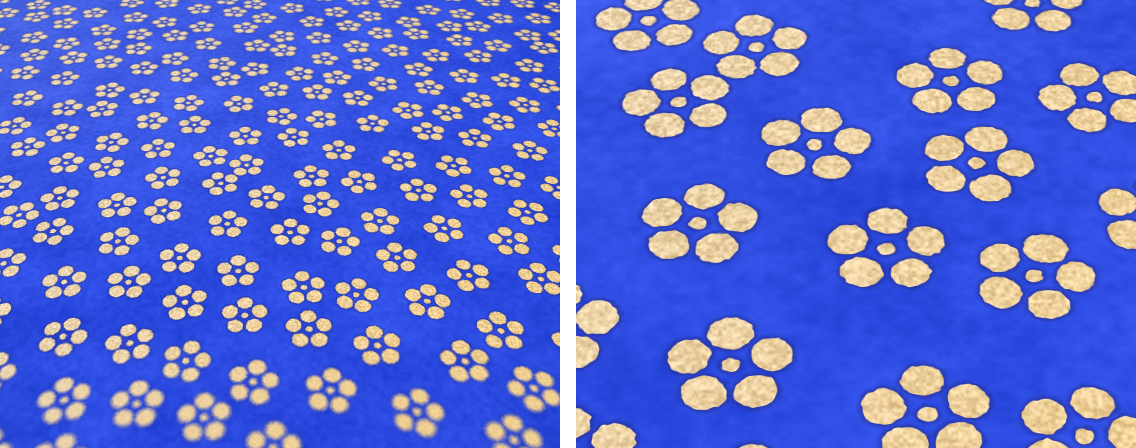
Left, the full canvas; right, a detail of the centre.
Give the GLSL for this pattern, as a WebGL 2 fragment shader.

```glsl
#version 300 es
precision highp float;
// Gold five-petal blossoms scattered on blue paper that recedes from the viewer.
// Each pixel is projected onto the paper plane, measured in blossom widths; a
// staggered, jittered grid places the blossoms, and blur grows away from focus.
uniform vec2 u_resolution;
out vec4 outColor;

vec2 hash2(vec2 p) {
    vec3 h = fract(p.xyx * vec3(0.1031, 0.1030, 0.0973));
    h += dot(h, h.yzx + 33.33);
    return fract((h.xx + h.yz) * h.zy);
}

float noise(vec2 p) {
    vec2 i = floor(p), f = fract(p);
    f = f * f * (3.0 - 2.0 * f);
    float low = mix(hash2(i).x, hash2(i + vec2(1, 0)).x, f.x);
    float high = mix(hash2(i + vec2(0, 1)).x, hash2(i + vec2(1, 1)).x, f.x);
    return mix(low, high, f.y);
}

float fbm(vec2 p) {
    float sum = 0.0, gain = 0.5;
    for (int k = 0; k < 4; k++) {
        sum += gain * noise(p);
        p = p * 2.03 + 17.1;
        gain *= 0.5;
    }
    return sum;
}

// Signed distance to five round petals around a small centre dot.
float blossom(vec2 p, float spin, vec2 seed) {
    float sector = 6.2831853 / 5.0;
    float angle = atan(p.x, p.y) + spin + 0.5 * sector;
    float petal = mod(floor(angle / sector), 5.0);
    float folded = mod(angle, sector) - 0.5 * sector;
    vec2 q = length(p) * vec2(sin(folded), cos(folded));
    float size = 0.162 + 0.016 * (hash2(seed + petal * 7.3).x - 0.5);
    float petals = length((q - vec2(0.0, 0.328)) * vec2(0.95, 1.03)) - size;
    return min(petals, length(p) - 0.07);
}

// Distance to the nearest blossom of the tilted, staggered grid.
float scatter(vec2 ground) {
    float tilt = 0.27;
    vec2 cell = vec2(1.46, 1.28);
    vec2 q = mat2(cos(tilt), sin(tilt), -sin(tilt), cos(tilt)) * ground;
    float row = floor(q.y / cell.y), nearest = 9.0;
    for (int j = -1; j <= 1; j++) {
        float r = row + float(j);
        float shift = 0.5 * mod(r, 2.0);
        float column = floor(q.x / cell.x - shift);
        for (int i = -1; i <= 1; i++) {
            vec2 id = vec2(column + float(i), r);
            vec2 jitter = (hash2(id + 61.7) - 0.5) * 0.46;
            vec2 centre = (id + vec2(shift + 0.5, 0.5)) * cell + jitter;
            float spin = tilt + 0.7 * (hash2(id + 140.3).x - 0.5);
            nearest = min(nearest, blossom(q - centre, spin, id + 90.0));
        }
    }
    return nearest;
}

void main() {
    vec2 p = gl_FragCoord.xy / u_resolution.y;
    float across = p.x - 0.5 * u_resolution.x / u_resolution.y;

    // Perspective: the horizon lies above the canvas.
    float depth = 1.733 - p.y;
    float width = 0.0744 * depth;
    float squash = 0.56 * depth;
    vec2 ground = vec2(across / width, 24.2 / depth);

    // Edge softness in blossom widths: pixel size plus depth of field.
    float defocus = 0.0075 * smoothstep(0.3, 0.0, p.y) + 0.0016 * smoothstep(0.55, 1.0, p.y);
    float soft = (0.9 / u_resolution.y + defocus) / (width * sqrt(squash));
    float focus = 1.0 - smoothstep(0.0, 0.005, defocus);

    // Blue paper: cloudy mottling, fine grain, paler far left.
    float cloud = fbm(ground * 0.9 + 40.0) - 0.47;
    float grain = fbm(ground * 9.0 + 80.0) - 0.47;
    vec3 blue = vec3(0.175, 0.295, 0.885);
    blue += vec3(0.10, 0.11, 0.13) * cloud + vec3(0.09, 0.09, 0.11) * grain;
    blue += vec3(0.09, 0.08, 0.03) * smoothstep(0.3, 1.0, p.y) * (0.7 - across);
    blue -= vec3(0.05, 0.04, 0.09) * smoothstep(0.55, 1.05, length(vec2(across, p.y - 0.5)));

    // Gold foil: sparkling grain, warmer toward the lower right.
    float sparkle = noise(ground * 28.0 + 200.0) + 0.6 * noise(ground * vec2(55.0, 40.0) + 300.0) - 0.8;
    vec3 gold = mix(vec3(0.92, 0.83, 0.68), vec3(0.94, 0.81, 0.57), smoothstep(-0.5, 0.6, across - 0.6 * p.y + 0.3));
    gold += vec3(0.15, 0.17, 0.20) * sparkle * (0.3 + 0.7 * focus);

    // Worn petal edges with a thin dark rim pressed into the paper.
    float d = scatter(ground);
    d += 0.022 * (noise(ground * 24.0 + 500.0) - 0.5);
    float rim = smoothstep(0.045 + soft, 0.0, d) * (0.2 + 0.3 * focus);
    vec3 color = mix(blue, vec3(0.15, 0.17, 0.52), rim);
    color = mix(color, gold, smoothstep(soft, -soft, d));
    outColor = vec4(clamp(color, 0.0, 1.0), 1.0);
}
```
